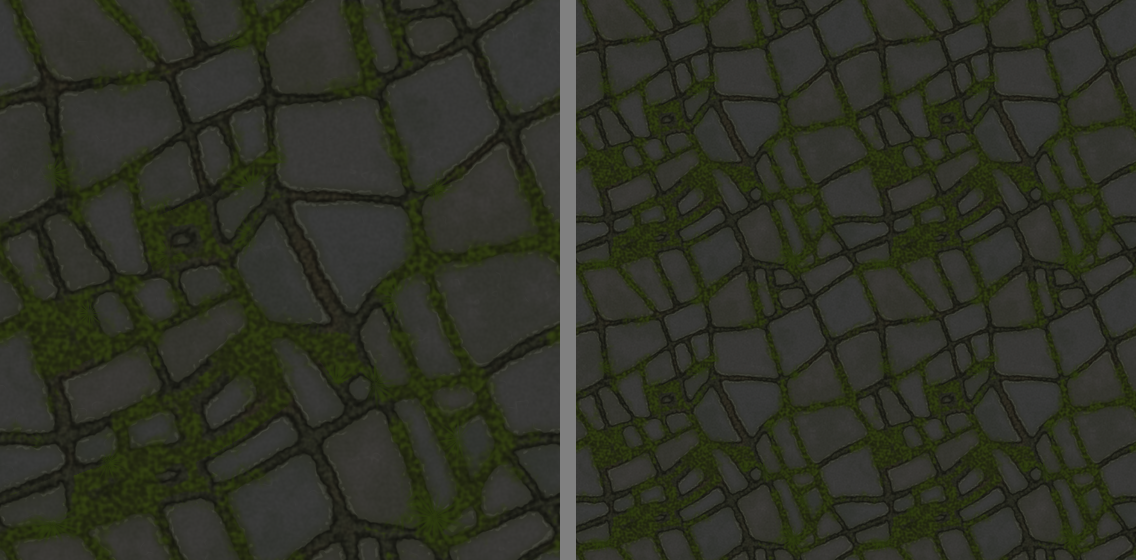
Left, the tile; right, the same tile 2 across and 2 down.
Give the GLSL for this texture, as a WebGL 1 fragment shader.

```glsl
precision highp float;
// Worn, slanted paving stones with earth, moss and grass tufts in the joints; tiles.
uniform vec2 u_resolution;

#define LATTICE vec2(5.0, 2.0)  // whole steps of the slanted grid per tile
#define CORNER_JITTER 0.46
#define SPLIT_SHARE 0.55
#define JOINT 0.042
#define MISSING_SHARE 0.13
#define WARP 0.028
#define MOSS_BIAS 0.02
#define TUFT_GRID 8.0
#define TUFT_SHARE 0.45
#define STONE_LIGHT vec3(0.222, 0.220, 0.212)
#define STONE_DARK vec3(0.198, 0.203, 0.182)
#define MOSS vec3(0.142, 0.162, 0.068)

const vec3 EARTH = vec3(0.150, 0.155, 0.118);
const vec3 CLAY = vec3(0.175, 0.162, 0.122);
const vec3 GRASS = vec3(0.168, 0.208, 0.062);
const vec3 STONE_EDGE = vec3(0.180, 0.188, 0.138);

vec2 hash2(vec2 p) {
  vec3 h = fract(p.xyx * vec3(0.1031, 0.1030, 0.0973) + 0.137);
  h += dot(h, h.yzx + 33.33);
  return fract((h.xx + h.yz) * h.zy);
}

float gradDot(vec2 cell, vec2 offset, float period) {
  float a = 6.2832 * hash2(mod(cell, period) + period * 1.7).x;
  return dot(vec2(cos(a), sin(a)), offset);
}

// Gradient noise that wraps after a whole number of cells.
float noise(vec2 uv, float period) {
  vec2 p = uv * period, i = floor(p), f = p - i;
  vec2 u = f * f * f * (f * (f * 6.0 - 15.0) + 10.0);
  vec2 e = vec2(1.0, 0.0);
  float low = mix(gradDot(i, f, period), gradDot(i + e, f - e, period), u.x);
  float high = mix(gradDot(i + e.yx, f - e.yx, period), gradDot(i + 1.0, f - 1.0, period), u.x);
  return 1.4 * mix(low, high, u.y);
}

float fbm(vec2 uv, float period) {
  float sum = 0.0, gain = 0.6;
  for (int k = 0; k < 4; k++) {
    sum += gain * noise(uv, period);
    period *= 2.0;
    gain *= 0.55;
  }
  return sum;
}

float smoothMax(float a, float b, float k) {
  float h = max(k - abs(a - b), 0.0) / k;
  return max(a, b) + h * h * k * 0.25;
}

// Names each slanted grid cell so that the names repeat with the tile.
vec2 cellKey(vec2 c) {
  vec2 k = vec2(dot(c, vec2(LATTICE.x, -LATTICE.y)), dot(c, LATTICE.yx));
  return floor(mod(k + 0.5, dot(LATTICE, LATTICE)));
}

vec2 corner(vec2 c) {
  return c + CORNER_JITTER * (hash2(cellKey(c) + 71.0) - 0.5);
}

float edgeDist(vec2 p, vec2 a, vec2 b) {
  vec2 e = normalize(b - a);
  return dot(p - a, vec2(e.y, -e.x));
}

// Distance to the stones of one cell, and the identity of the nearest piece.
vec2 stoneCell(vec2 p, vec2 c) {
  vec2 a = corner(c), b = corner(c + vec2(1.0, 0.0));
  vec2 e = corner(c + 1.0), f = corner(c + vec2(0.0, 1.0));
  float d = smoothMax(smoothMax(edgeDist(p, a, b), edgeDist(p, e, f), 0.12),
                      smoothMax(edgeDist(p, b, e), edgeDist(p, f, a), 0.12), 0.12);
  vec2 key = cellKey(c), cut = hash2(key + 13.0), place = hash2(key + 29.0) - 0.5;
  vec2 local = p - 0.25 * (a + b + e + f) - 0.3 * place;
  vec2 axis = normalize(cut.y < 0.5 ? vec2(1.0, place.x * 0.4) : vec2(place.y * 0.4, 1.0));
  float piece = 0.0;
  if (cut.x < SPLIT_SHARE) {
    float s = dot(local, axis);
    piece = s > 0.0 ? 1.0 : 2.0;
    d = smoothMax(d, -abs(s), 0.1);
    if (s > 0.0 && cut.x < 0.5 * SPLIT_SHARE) {
      float t = dot(local, vec2(-axis.y, axis.x));
      piece += t > 0.0 ? 2.0 : 3.0;
      d = smoothMax(d, -abs(t), 0.1);
    }
  }
  vec2 wear = hash2(key + 41.0 + 7.0 * piece);
  d += JOINT + 0.045 * wear.x * wear.x;
  if (wear.y < MISSING_SHARE) d += 0.17;
  return vec2(d, dot(key, vec2(1.0, 31.0)) + 0.15 * piece);
}

// Star-shaped clumps of grass blades.
float tufts(vec2 uv) {
  vec2 p = uv * TUFT_GRID, base = floor(p);
  float cover = 0.0;
  for (int y = -1; y <= 1; y++) for (int x = -1; x <= 1; x++) {
    vec2 c = base + vec2(float(x), float(y)), k = mod(c, TUFT_GRID);
    vec2 h = hash2(k + 90.0), v = p - c - 0.2 - 0.6 * hash2(k + 50.0);
    float ang = atan(v.y, v.x + 0.0001), turn = 6.2832 * h.y;
    float blade = 0.5 + 0.25 * (sin(ang * 15.0 + turn) + sin(ang * 23.0 - turn * 2.0));
    float reach = (0.25 + 0.3 * h.y) * (0.35 + 0.75 * blade);
    float tuft = smoothstep(reach, reach * 0.35, length(v)) * (0.45 + 0.55 * blade);
    cover = max(cover, tuft * step(h.x, TUFT_SHARE));
  }
  return cover;
}

void main() {
  vec2 uv = gl_FragCoord.xy / u_resolution;
  vec2 bent = uv + WARP * vec2(noise(uv, 3.0), noise(uv + 0.37, 4.0));
  vec2 p = vec2(dot(bent, LATTICE), dot(bent, vec2(-LATTICE.y, LATTICE.x)));

  vec2 stone = vec2(9.0, 0.0);
  for (int y = -1; y <= 1; y++) for (int x = -1; x <= 1; x++) {
    vec2 s = stoneCell(p, floor(p) + vec2(float(x), float(y)));
    if (s.x < stone.x) stone = s;
  }
  float rough = fbm(uv, 24.0), cloud = fbm(uv + 0.21, 7.0);
  float grain = noise(uv, 160.0), fine = noise(uv + 0.5, 96.0);
  float d = stone.x + 0.035 * rough + 0.012 * fine;

  // Stone faces: soft mottling, faint flaking, worn and chipped rims.
  vec2 tone = hash2(vec2(stone.y, 5.0)) - 0.5;
  vec3 face = mix(STONE_DARK, STONE_LIGHT, smoothstep(-0.45, 0.3, cloud + 0.4 * rough + 0.5 * tone.x));
  face += 0.012 * tone.y * vec3(-0.7, 0.1, 1.0) + 0.009 * grain + 0.008 * fine;
  float flake = smoothstep(0.035, 0.0, abs(fbm(uv + 0.63, 9.0))) * smoothstep(0.0, 0.4, rough);
  face += 0.016 * flake;
  face = mix(face, STONE_EDGE, 0.65 * smoothstep(-0.11, 0.0, d + 0.04 * cloud));
  float rim = smoothstep(0.02, 0.0, abs(d + 0.022)) * smoothstep(-0.1, 0.35, fine + cloud);
  face += 0.06 * rim;

  // Joints: earth and clay, overgrown by moss where it is wide or damp.
  float damp = noise(uv + 0.11, 5.0) + 0.3 * rough + MOSS_BIAS;
  float moss = smoothstep(-0.12, 0.22, damp + 0.9 * smoothstep(0.04, 0.2, d));
  vec3 ground = mix(EARTH, CLAY, smoothstep(0.0, 0.5, cloud));
  vec3 green = mix(MOSS, GRASS, smoothstep(-0.3, 0.5, rough + 0.6 * fine));
  ground = mix(ground, green, moss) * (1.0 + 0.22 * fine + 0.16 * grain);
  ground *= 1.0 - 0.38 * smoothstep(0.045, 0.0, abs(d - 0.012)) * (1.0 - 0.5 * moss);

  vec3 color = mix(ground, face, smoothstep(0.012, -0.014, d));
  float creep = moss * smoothstep(-0.1, 0.03, d + 0.1 * rough);
  color = mix(color, green * (1.0 + 0.2 * fine), 0.55 * creep);
  float grass = tufts(uv) * smoothstep(-0.14, 0.02, d) * smoothstep(-0.3, 0.1, damp + d);
  color = mix(color, vec3(0.170, 0.235, 0.045), 0.75 * grass);
  gl_FragColor = vec4(color, 1.0);
}
```
